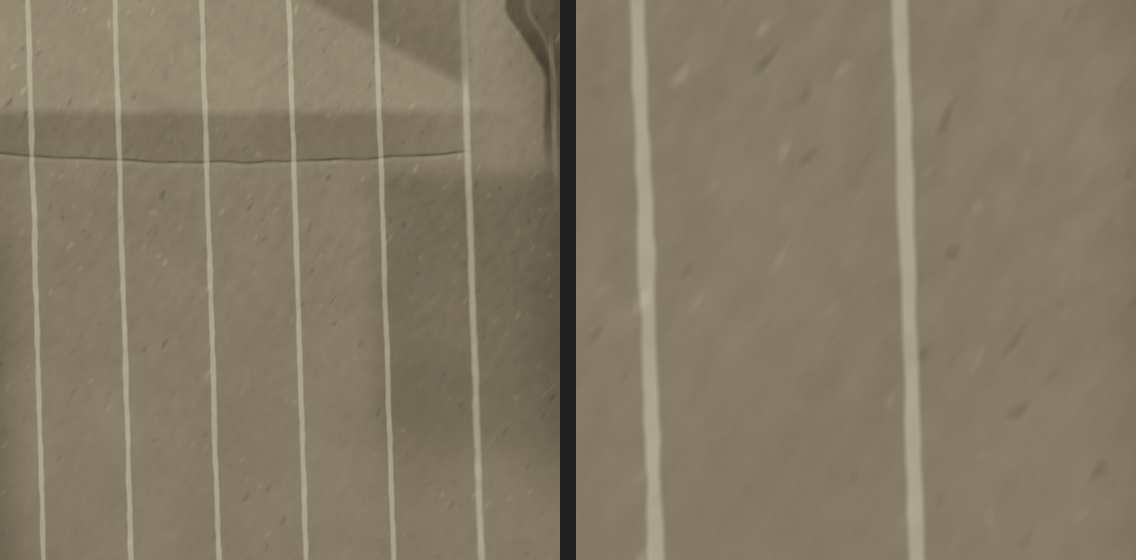
Left: the whole. Right: its middle third, enlarged.
Reproduce this texture procedurally as a Shadertoy shader.

```glsl
vec2 randomGradient(vec2 cell) {
    vec3 h = fract(cell.xyx * vec3(0.1031, 0.1030, 0.0973));
    h += dot(h, h.yzx + 33.33);
    return 2.0 * fract((h.xx + h.yz) * h.zy) - 1.0;
}

float gradientNoise(vec2 p) {
    vec2 i = floor(p), f = fract(p);
    vec2 w = f * f * f * (f * (f * 6.0 - 15.0) + 10.0);
    vec2 e = vec2(0.0, 1.0);
    float low = mix(dot(randomGradient(i), f),
                    dot(randomGradient(i + e.yx), f - e.yx), w.x);
    float high = mix(dot(randomGradient(i + e), f - e),
                     dot(randomGradient(i + 1.0), f - 1.0), w.x);
    return mix(low, high, w.y);
}

float fbm(vec2 p) {
    float sum = 0.0, amplitude = 0.5;
    for (int i = 0; i < 5; i++) {
        sum += amplitude * gradientNoise(p);
        p = mat2(1.6, 1.2, -1.2, 1.6) * p + 7.3;
        amplitude *= 0.55;
    }
    return sum;
}

// 1 below the edge, 0 above it
float below(float edge, float softness, float x) {
    return 1.0 - smoothstep(edge - softness, edge + softness, x);
}

float above(float edge, float softness, float x) {
    return 1.0 - below(edge, softness, x);
}

// Broad light and shadow over the cloth
float shading(vec2 uv, float creaseY) {
    vec2 p = uv + 0.012 * vec2(fbm(uv * 9.0), fbm(uv * 9.0 + 40.0));
    float tone = 0.01;

    // Lit upper panel with a diagonal shadow cutting its corner
    float diagonal = p.y - 1.0 + 0.55 * (p.x - 0.55);
    float panel = above(0.80, 0.012, p.y) * below(0.90, 0.08, p.x);
    tone += panel * mix(0.055, -0.04, above(0.0, 0.015, diagonal) * below(0.83, 0.02, p.x));

    // Dark strip between the panel and the crease
    tone -= 0.035 * below(0.80, 0.012, p.y) * above(creaseY, 0.006, uv.y) * below(0.8, 0.12, p.x);

    // Soft rectangular shadow at the right
    tone -= 0.065 * above(0.67, 0.04, p.x) * below(0.69, 0.025, p.y) * above(0.20, 0.14, p.y);

    // Darkened side edges
    tone -= 0.09 * below(0.02, 0.05, p.x) * below(0.62, 0.2, p.y);
    tone -= 0.075 * above(0.96, 0.08, p.x) * above(0.1, 0.25, p.y);
    tone -= 0.02 * below(0.03, 0.06, p.y) * below(0.1, 0.1, p.x);
    return tone;
}

// Turned corner: dark hollow with a pale rim
float cornerFold(vec2 uv) {
    float edge = 0.90 + 0.07 * above(0.5, 0.5, (1.0 - uv.y) / 0.15);
    float d = uv.x - edge - 0.006 * gradientNoise(uv * 22.0);
    float reach = above(0.74, 0.10, uv.y);
    float hollow = above(0.003, 0.006, d) * (0.10 + 0.07 * below(0.035, 0.03, d));
    float rim = exp(-pow((d - 0.042 + 0.02 * below(0.9, 0.05, uv.y)) / 0.005, 2.0));
    return reach * (0.07 * rim - hollow);
}

// Slightly leaning pale stripes, six whole and one faint at the edge
float stripes(vec2 uv) {
    float mask = 0.0;
    for (int i = 0; i < 7; i++) {
        float k = float(i);
        float center = 0.078 + 0.1563 * k - (0.0285 + 0.001 * k) * uv.y;
        center += 0.0022 * gradientNoise(vec2(k * 9.7, uv.y * 9.0))
                + 0.0012 * gradientNoise(vec2(k * 5.3 + 2.5, uv.y * 45.0));
        float blurred = i == 5 ? 1.0 : 0.0;
        float halfWidth = 0.0045 + 0.0012 * blurred
                        + 0.0018 * gradientNoise(vec2(k * 3.1 + 0.5, uv.y * 28.0));
        float line = below(halfWidth, 0.0022 + 0.0015 * blurred, abs(uv.x - center));
        float strength = 0.88 + 0.3 * fbm(vec2(uv.x * 30.0, uv.y * 25.0 + k * 4.0));
        if (i == 5) strength *= 1.0 - 0.65 * above(0.86, 0.03, uv.y);
        if (i == 6) strength *= 0.35 * above(0.70, 0.08, uv.y) * below(0.93, 0.02, uv.y);
        mask = max(mask, line * strength);
    }
    return clamp(mask, 0.0, 1.0);
}

void mainImage(out vec4 fragColor, in vec2 fragCoord) {
    vec2 uv = fragCoord / iResolution.xy;
    float creaseY = 0.711 + 0.1 * pow(uv.x - 0.4, 2.0) + 0.004 * gradientNoise(vec2(uv.x * 18.0, 3.5));
    float tone = shading(uv, creaseY) + cornerFold(uv);

    // Mottling and slanted scuffs, rougher toward the top
    vec2 slanted = mat2(0.85, 0.53, -0.53, 0.85) * uv;
    float rough = mix(0.6, 1.1, smoothstep(0.1, 0.7, uv.y));
    tone += 0.06 * fbm(uv * 6.0) + rough * 0.055 * fbm(slanted * vec2(60.0, 28.0));
    float scuff = gradientNoise(slanted * vec2(75.0, 32.0) + 11.0);
    tone += rough * 0.07 * (smoothstep(0.3, 0.65, scuff) - smoothstep(0.3, 0.65, -scuff));

    // Thin crease with a lit lower lip
    float d = uv.y - creaseY;
    float creaseFade = below(0.83, 0.02, uv.x) * (0.8 + 0.6 * gradientNoise(vec2(uv.x * 25.0, 8.5)));
    tone += creaseFade * (0.035 * exp(-pow((d + 0.006) / 0.004, 2.0)) - 0.13 * exp(-pow(d / 0.0025, 2.0)));

    vec3 cloth = vec3(0.51, 0.47, 0.39) + tone * vec3(1.0, 0.98, 0.86);
    vec3 chalk = vec3(0.70, 0.67, 0.58) + 0.45 * tone;
    fragColor = vec4(mix(cloth, chalk, 0.9 * stripes(uv)), 1.0);
}
```
